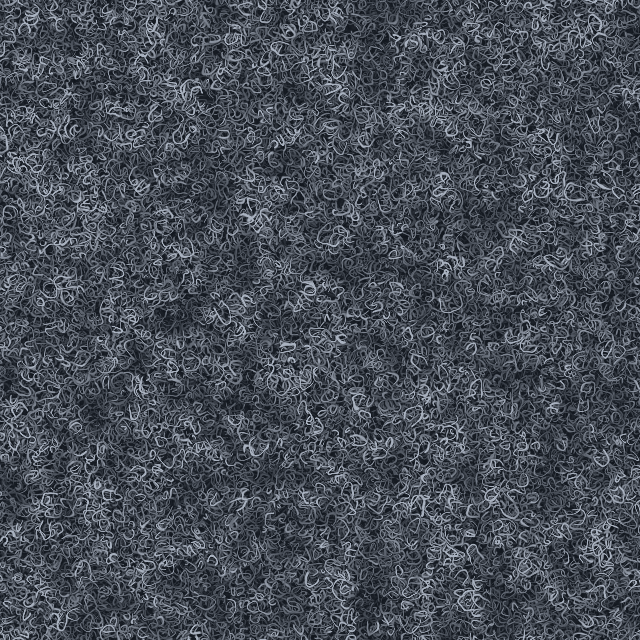
A Shadertoy shader for this texture:

```glsl
// Needle-felt carpet: thin curly blue-grey fibres piled over a dark ground.
// Each layer scatters bent elliptic arcs on a jittered grid, warped by gradient
// noise; layers are painted from deep and dark to high and pale, with shadows.

#define LAYERS 12
#define CELL_SIZE 0.020
#define FIBRE_HALF_WIDTH 0.0011
#define CURL_FREQUENCY 60.0
#define CURL_AMOUNT 0.006
#define SHADOW_WIDTH 0.003
#define SHADOW_STRENGTH 0.36
#define CLUMP_CONTRAST 0.9
#define TONE_GAIN 1.3
#define TONE_OFFSET -0.065
#define GROUND_COLOR vec3(0.095, 0.115, 0.145)
#define FIBRE_COLOR vec3(0.55, 0.58, 0.63)

const float TAU = 6.28318;

vec3 hash3(vec2 p) {
    vec3 q = fract(p.xyx * vec3(0.1031, 0.1030, 0.0973));
    q += dot(q, q.yxz + 33.33);
    return fract((q.xxy + q.yzz) * q.zyx);
}

float gradientDot(vec2 corner, vec2 offset) {
    float angle = TAU * hash3(corner).x;
    return dot(vec2(cos(angle), sin(angle)), offset);
}

float gradientNoise(vec2 p) {
    vec2 i = floor(p), f = p - i;
    vec2 u = f * f * f * (f * (f * 6.0 - 15.0) + 10.0);
    vec2 e = vec2(1.0, 0.0);
    float low = mix(gradientDot(i, f), gradientDot(i + e, f - e), u.x);
    float high = mix(gradientDot(i + e.yx, f - e.yx),
                     gradientDot(i + e.xx, f - e.xx), u.x);
    return mix(low, high, u.y);
}

// Returns the distance to an open ellipse and its strength, fading at the ends
vec2 fibreArc(vec2 p, float radius, float angle, float endCosine, float stretch) {
    float c = cos(angle), s = sin(angle);
    vec2 q = vec2(c * p.x + s * p.y, stretch * (c * p.y - s * p.x));
    float l = max(length(q), 1e-4);
    float slope = max(length(vec2(q.x, q.y * stretch)) / l, 1.0);
    float strength = smoothstep(endCosine, endCosine + 0.25, q.x / l);
    return vec2(abs(l - radius) / slope, strength);
}

// Paints one layer of fibres over the tone beneath it
float paintLayer(float tone, vec2 uv, float layer, float clump, float soften) {
    float height = (layer + 0.5) / float(LAYERS);
    vec2 seed = vec2(97.0, 61.0) * (layer + 1.0);
    vec2 curl = vec2(gradientNoise(uv * CURL_FREQUENCY + seed),
                     gradientNoise(uv * CURL_FREQUENCY + seed.yx + 19.0));
    float cell = CELL_SIZE * (0.85 + 0.3 * fract(layer * 0.618));
    vec2 p = (uv + CURL_AMOUNT * curl) / cell + 0.37 * layer;
    vec2 home = floor(p);

    for (int y = -1; y <= 1; y++)
    for (int x = -1; x <= 1; x++) {
        vec2 id = home + vec2(x, y);
        vec3 place = hash3(id + seed);
        vec3 form = hash3(id + seed.yx + 331.7);
        float radius = mix(0.35, 0.94, place.z * place.z);
        float endCosine = mix(-0.8, 0.5, form.y);
        float stretch = mix(1.0, 2.6, form.z);
        vec2 arc = fibreArc(p - id - place.xy, radius, TAU * form.x, endCosine, stretch);
        float d = arc.x * cell;

        // Contact shadow, then the fibre itself
        float spread = d / SHADOW_WIDTH;
        tone *= 1.0 - SHADOW_STRENGTH * arc.y * exp(-spread * spread);
        float halfWidth = FIBRE_HALF_WIDTH * mix(0.75, 1.15, fract(form.z * 9.0));
        float cover = arc.y * (1.0 - smoothstep(halfWidth - soften,
                                               halfWidth + soften, d));
        float variety = mix(0.6, 1.2, fract(form.x * 7.0 + place.x * 5.0));
        float shade = mix(0.08, 1.02, height) * variety * clump;
        tone = mix(tone, shade * (0.75 + 0.25 * arc.y), cover);
    }
    return tone;
}

void mainImage(out vec4 fragColor, in vec2 fragCoord) {
    vec2 uv = fragCoord / iResolution.y;
    float soften = max(0.5 / iResolution.y, 0.0006);

    // Tufts and hollows in the pile
    float pile = 0.4 * gradientNoise(uv * 4.0 + 7.0) + 0.8 * gradientNoise(uv * 11.0)
               + 1.2 * gradientNoise(uv * 25.0 + 43.0);
    float clump = mix(0.6, 1.22, clamp(0.5 + CLUMP_CONTRAST * pile, 0.0, 1.0));

    // Fuzzy ground, then fibres from the bottom up
    float tone = 0.05 + 0.10 * gradientNoise(uv * 150.0);
    for (int i = 0; i < LAYERS; i++)
        tone = paintLayer(tone, uv, float(i), clump, soften);

    tone = clamp(tone * TONE_GAIN + TONE_OFFSET, -0.08, 1.25);
    fragColor = vec4(mix(GROUND_COLOR, FIBRE_COLOR, tone), 1.0);
}
```
